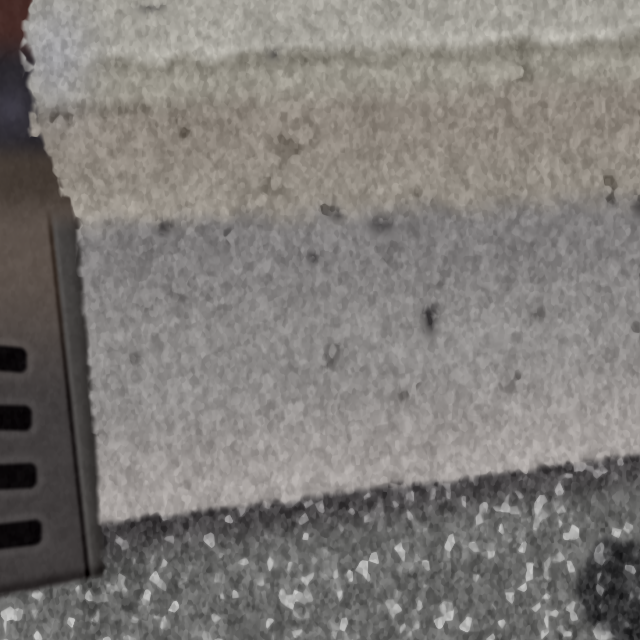
A Shadertoy shader for this texture:

```glsl
// Weathered concrete kerb with a slotted drain on the left and dark gravel below.

vec2 hash2(vec2 p) {
    vec3 q = fract(p.xyx * vec3(0.1031, 0.1030, 0.0973));
    q += dot(q, q.yzx + 33.33);
    return fract((q.xx + q.yz) * q.zy);
}

// Soft cellular noise: random cell values blended by distance, about -0.5 to 0.5.
float cellNoise(vec2 p, float sharpness) {
    vec2 cell = floor(p), f = fract(p);
    float sum = 0.0, total = 0.0;
    for (int j = -1; j <= 1; j++)
    for (int i = -1; i <= 1; i++) {
        vec2 o = vec2(i, j);
        vec2 h = hash2(cell + o + 50.0);
        vec2 r = o + h - f;
        float weight = exp(-sharpness * dot(r, r));
        sum += weight * (fract(h.x * 17.3 + h.y * 41.7) - 0.5);
        total += weight;
    }
    return sum / total;
}

float band(float x, float center, float width) {
    float t = (x - center) / width;
    return exp(-t * t);
}

float blob(vec2 p, vec2 center, vec2 radius) {
    vec2 q = (p - center) / radius;
    return exp(-dot(q, q));
}

float boxDist(vec2 p, vec2 halfSize, float corner) {
    vec2 q = abs(p) - halfSize + corner;
    return length(max(q, 0.0)) + min(max(q.x, q.y), 0.0) - corner;
}

// Kerb face: tones stacked along a slightly tilted height.
vec3 kerbColor(vec2 p, float aboveEdge, float wobble) {
    float h = p.y - 0.045 * (p.x - 0.5) + wobble * 0.018;
    vec3 c = mix(vec3(0.61, 0.59, 0.58), vec3(0.55, 0.54, 0.535), smoothstep(0.03, 0.22, aboveEdge));
    c = mix(c, vec3(0.495, 0.485, 0.485), smoothstep(0.47, 0.62, h));
    c = mix(c, vec3(0.575, 0.55, 0.515), smoothstep(0.64, 0.69, h));
    c = mix(c, vec3(0.555, 0.525, 0.49), smoothstep(0.70, 0.79, h));
    c = mix(c, vec3(0.60, 0.585, 0.545), smoothstep(0.82, 0.88, h));
    c = mix(c, vec3(0.63, 0.62, 0.59), smoothstep(0.905, 0.935, h));
    float leftFade = 1.0 - smoothstep(0.1, 0.5, p.x);
    c += 0.055 * band(h, 0.932, 0.012) * smoothstep(0.10, 0.18, p.x);
    c -= 0.075 * band(h, 0.908, 0.013) * smoothstep(0.12, 0.18, p.x);
    c -= 0.09 * leftFade * band(h, 0.843, 0.014);
    c += 0.05 * leftFade * band(h, 0.69, 0.022);
    c += 0.04 * band(aboveEdge, 0.03, 0.025);
    return mix(c, vec3(0.61, 0.61, 0.63), 0.8 * blob(p, vec2(0.085, 0.91), vec2(0.06, 0.09)));
}

// Ground: a shadow under the kerb, then speckled gravel.
vec3 gravelColor(vec2 p, float aboveEdge, float wobble) {
    vec3 c = mix(vec3(0.29, 0.28, 0.285), vec3(0.42, 0.42, 0.415), smoothstep(0.01, 0.085, -aboveEdge));
    c -= 0.10 * blob(p, vec2(0.17, 0.11), vec2(0.05, 0.08));
    float stain = length((p - vec2(0.975, 0.075)) / vec2(0.075, 0.085)) + wobble * 0.35;
    return mix(c, vec3(0.20, 0.20, 0.205), 0.9 * (1.0 - smoothstep(0.8, 1.08, stain)));
}

// Drain: stained wall above, slotted plate below, grooved frame at its right.
vec3 drainColor(vec2 p, float border, float wobble) {
    vec3 c = mix(vec3(0.25, 0.235, 0.235), vec3(0.36, 0.32, 0.295), smoothstep(0.35, 0.60, p.y));
    c = mix(c, vec3(0.27, 0.235, 0.21), smoothstep(0.64, 0.71, p.y));
    c = mix(c, vec3(0.16, 0.15, 0.17), smoothstep(0.74, 0.79, p.y));
    c += vec3(0.08, 0.08, 0.10) * blob(p, vec2(0.015, 0.83), vec2(0.03, 0.035));
    c = mix(c, vec3(0.27, 0.17, 0.155), smoothstep(0.89, 0.96, p.y));
    float plate = 1.0 - smoothstep(0.63, 0.68, p.y);
    float groove = mix(0.137, 0.078, (p.y - 0.1) / 0.55);
    c = mix(c, vec3(0.265, 0.255, 0.25), plate * smoothstep(groove, groove + 0.008, p.x));
    c -= 0.15 * plate * band(p.x, groove, 0.004);
    c += 0.05 * plate * band(p.x, groove + 0.008, 0.004);
    c -= 0.07 * plate * band(p.x, border, 0.012);
    c -= 0.10 * band(p.y - 0.2 * p.x, 0.076, 0.010);
    for (int i = 0; i < 4; i++) {
        float n = float(i);
        vec2 q = p - vec2(0.0, 0.164 + 0.0915 * n);
        q.y -= 0.12 * (q.x - 0.02) * (1.0 - n * 0.6);
        float d = boxDist(q, vec2(0.064 - 0.0077 * n, 0.019), 0.011);
        c = mix(c, vec3(0.035, 0.025, 0.03), 1.0 - smoothstep(-0.004, 0.005, d));
        c += 0.035 * band(d, 0.008, 0.006);
    }
    return c + wobble * 0.035;
}

void mainImage(out vec4 fragColor, in vec2 fragCoord) {
    vec2 p = fragCoord / iResolution.xy;
    float coarse = cellNoise(p * vec2(30.0, 26.0), 5.0);
    float medium = cellNoise(p * vec2(85.0, 65.0) + 7.0, 7.0);
    float fine = cellNoise(p * vec2(180.0, 125.0) + 19.0, 7.0);
    float grain = coarse * 0.25 + medium * 0.65 + fine * 0.6;

    // Concrete and gravel meet on a rising edge.
    float aboveEdge = p.y - 0.161 - 0.129 * p.x + coarse * 0.007 + medium * 0.007;
    float isKerb = smoothstep(-0.009, 0.007, aboveEdge);
    vec3 c = mix(gravelColor(p, aboveEdge, coarse), kerbColor(p, aboveEdge, coarse), isKerb);
    c += grain * mix(0.24, 0.15, isKerb);
    c += 0.22 * (1.0 - isKerb) * smoothstep(0.24, 0.45, medium);

    // Scattered pits and a few larger marks.
    c -= 0.13 * isKerb * smoothstep(0.34, 0.48, -coarse) * smoothstep(-0.1, 0.3, -medium);
    vec2 rough = p + vec2(medium, fine) * 0.009;
    float marks = blob(rough, vec2(0.671, 0.501), vec2(0.010, 0.019)) * 1.5;
    marks += blob(rough, vec2(0.258, 0.644), vec2(0.013, 0.011));
    marks += 0.75 * blob(rough, vec2(0.597, 0.648), vec2(0.020, 0.010));
    marks += 0.7 * blob(rough, vec2(0.527, 0.664), vec2(0.010, 0.008));
    marks += 0.7 * blob(rough, vec2(0.488, 0.596), vec2(0.008, 0.008));
    marks += 0.7 * blob(rough, vec2(0.428, 0.915), vec2(0.012, 0.010));
    marks += 0.8 * blob(rough, vec2(0.998, 0.677), vec2(0.012, 0.016));
    marks += 0.6 * blob(rough, vec2(0.235, 0.987), vec2(0.020, 0.007));
    c = mix(c, vec3(0.17, 0.16, 0.165), min(marks * 0.75, 0.9));

    // The drain overlaps both surfaces with a chipped border.
    float border = mix(0.163, 0.122, (p.y - 0.1) / 0.55) - 0.057 * smoothstep(0.62, 0.84, p.y);
    float chips = (coarse + medium) * mix(0.006, 0.018, smoothstep(0.6, 0.7, p.y));
    float inside = 1.0 - smoothstep(-0.006, 0.006, p.x - border + chips);
    inside *= smoothstep(-0.007, 0.007, p.y - 0.068 - 0.2 * p.x + medium * 0.005);
    c = mix(c, drainColor(p, border, grain), inside);
    fragColor = vec4(clamp(c, 0.0, 1.0), 1.0);
}
```
